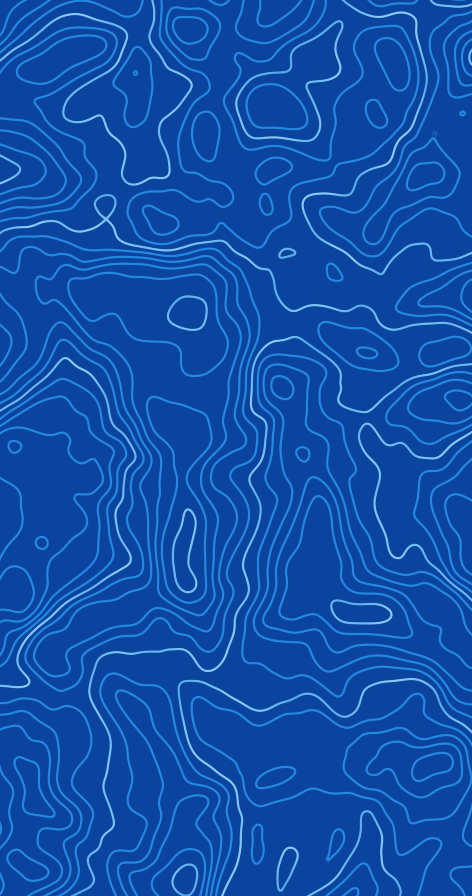
Reproduce this pattern procedurally as a WebGL 1 fragment shader.

```glsl
precision highp float;
uniform vec2 u_resolution;

#define HILLS_PER_WIDTH 3.1
#define LEVELS 9.6
#define INDEX_EVERY 5.0
#define LINE_HALF_WIDTH 0.0023
#define WARP 0.22
#define SEED vec2(17.3, 41.7)
#define GROUND vec3(0.045, 0.268, 0.620)
#define MINOR_LINE vec3(0.135, 0.535, 0.880)
#define INDEX_LINE vec3(0.520, 0.790, 0.970)

// Random unit vector for a lattice point
vec2 latticeGradient(vec2 cell) {
  vec3 q = fract(cell.xyx * vec3(0.1031, 0.1030, 0.0973));
  q += dot(q, q.yzx + 33.33);
  float angle = 6.28318 * fract((q.x + q.y) * q.z);
  return vec2(cos(angle), sin(angle));
}

// Gradient noise with quintic blending
float noise(vec2 p) {
  vec2 i = floor(p), f = fract(p);
  vec2 u = f * f * f * (f * (f * 6.0 - 15.0) + 10.0);
  vec2 e = vec2(1.0, 0.0);
  float a = dot(latticeGradient(i), f);
  float b = dot(latticeGradient(i + e.xy), f - e.xy);
  float c = dot(latticeGradient(i + e.yx), f - e.yx);
  float d = dot(latticeGradient(i + e.xx), f - e.xx);
  return mix(mix(a, b, u.x), mix(c, d, u.x), u.y);
}

// Terrain height in contour levels: warped hills with finer bumps on top
float terrain(vec2 p) {
  p = p * HILLS_PER_WIDTH + SEED;
  p += WARP * vec2(noise(p * 1.1 + 7.7), noise(p * 1.1 + 53.1));
  float height = 0.0, amplitude = 1.0;
  for (int octave = 0; octave < 3; octave++) {
    height += amplitude * noise(p);
    p = mat2(1.6, 1.2, -1.2, 1.6) * p + 19.4;
    amplitude *= 0.36;
  }
  return height * LEVELS;
}

void main() {
  float pixel = 1.0 / u_resolution.x;
  vec2 p = gl_FragCoord.xy * pixel;

  // Height and slope by central differences
  vec2 e = vec2(0.001, 0.0);
  float height = terrain(p);
  vec2 slope = vec2(terrain(p + e.xy) - terrain(p - e.xy),
                    terrain(p + e.yx) - terrain(p - e.yx)) / (2.0 * e.x);

  // Distance to the nearest contour, in canvas widths
  float level = floor(height + 0.5);
  float dist = abs(height - level) / max(length(slope), 1.0);
  float soft = 0.62 * pixel;
  float ink = 1.0 - smoothstep(LINE_HALF_WIDTH - soft, LINE_HALF_WIDTH + soft, dist);

  // Every few levels a brighter index line, uneven along its length
  float isIndex = 1.0 - step(0.5, mod(level + 0.1, INDEX_EVERY));
  float glow = clamp(0.8 + 0.7 * noise(p * 9.0), 0.4, 1.0);
  vec3 line = mix(MINOR_LINE, INDEX_LINE, isIndex * glow);

  gl_FragColor = vec4(mix(GROUND, line, ink), 1.0);
}
```
